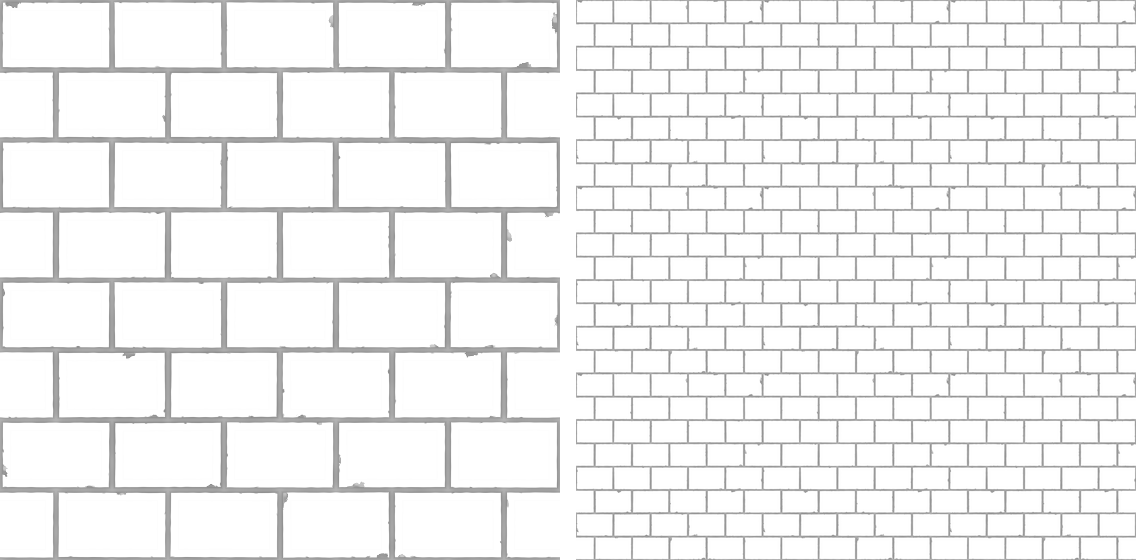
Left: one tile. Right: repeated 3 by 3.
Write a Shadertoy shader that draws this pattern.

```glsl
// White brick wall in running bond with grey mortar joints and chipped brick edges.
#define GRID vec2(5.0, 8.0)              // bricks across, courses down
#define JOINT_HALF vec2(0.0053, 0.0047)  // half widths of upright and level joints
#define EDGE_SOFT 0.0011
#define CHIPS 6                          // chips per brick
#define CHIP_MIN 0.0012
#define CHIP_MAX 0.0095
#define CHIP_RARITY 9.0                  // higher makes large chips rarer
#define BRICK_WHITE 1.0
#define MORTAR_DARK 0.565
#define MORTAR_LIGHT 0.645

vec3 hash3(vec3 p) {
    p = fract(p * vec3(0.1031, 0.1030, 0.0973));
    p += dot(p, p.yxz + 33.33);
    return fract((p.xxy + p.yxx) * p.zyx);
}

// Value noise over the canvas that wraps after freq cells.
float wrapNoise(vec2 uv, float freq) {
    vec2 x = uv * freq, i = floor(x), f = fract(x);
    f = f * f * (3.0 - 2.0 * f);
    vec2 a = mod(i, freq), b = mod(i + 1.0, freq);
    return mix(mix(hash3(vec3(a, 7.0)).x, hash3(vec3(b.x, a.y, 7.0)).x, f.x),
               mix(hash3(vec3(a.x, b.y, 7.0)).x, hash3(vec3(b, 7.0)).x, f.x), f.y);
}

float boxDistance(vec2 p, vec2 halfSize) {
    vec2 d = abs(p) - halfSize;
    return length(max(d, 0.0)) + min(max(d.x, d.y), 0.0);
}

// Signed distance to the nearest broken patch on the rim of one brick.
float chipDistance(vec2 p, vec2 halfSize, vec2 id, float rough) {
    float nearest = 1.0;
    for (int i = 0; i < CHIPS; i++) {
        vec3 place = hash3(vec3(id, float(i) + 11.0));
        vec3 form = hash3(vec3(id.yx, float(i) + 41.0));
        bool level = place.x < 0.64;
        float flip = fract(place.x * 37.0) < 0.5 ? -1.0 : 1.0;
        vec2 q = level ? p : p.yx;
        vec2 size = level ? halfSize : halfSize.yx;

        // x runs along the edge, y runs inward
        vec2 t = vec2(q.x - (place.y * 2.0 - 1.0) * size.x, size.y - flip * q.y);
        t.x += t.y * (form.x - 0.5) * 2.0;
        float depth = mix(CHIP_MIN, CHIP_MAX, pow(place.z, CHIP_RARITY));
        float span = depth * mix(1.1, 2.3, form.y);
        float d = (length(t / vec2(span, depth)) - 1.0 + (rough - 0.5) * 1.1) * depth;
        nearest = min(nearest, d);
    }
    return nearest;
}

// Darker along the sides of a joint, paler in its middle and where joints meet.
float mortarShade(vec2 cell, vec2 uv) {
    vec2 fromJoint = (0.5 - abs(cell - 0.5)) / GRID;
    vec2 middle = 1.0 - fromJoint / JOINT_HALF;
    float ridge = smoothstep(0.0, 0.75, max(middle.x, middle.y));
    float toMeeting = abs(fract(cell.x * 2.0 + 0.5) - 0.5) * 0.5 / GRID.x;
    float meeting = exp(-dot(vec2(toMeeting, fromJoint.y), vec2(toMeeting, fromJoint.y)) / 0.00006);
    float mottle = wrapNoise(uv, 40.0) - 0.5;
    return mix(MORTAR_DARK, MORTAR_LIGHT, ridge) + 0.045 * meeting + 0.035 * mottle;
}

void mainImage(out vec4 fragColor, in vec2 fragCoord) {
    vec2 uv = fragCoord / iResolution.xy;
    float soft = max(EDGE_SOFT, 0.7 / min(iResolution.x, iResolution.y));

    // Running bond: every other course moves by half a brick
    vec2 grid = uv * GRID;
    float course = floor(grid.y);
    grid.x += 0.5 * (1.0 - mod(course, 2.0));
    vec2 cell = fract(grid);
    vec2 id = vec2(mod(floor(grid.x), GRID.x), mod(course, GRID.y));

    // Each brick is slightly uneven in size and skew
    vec3 vary = hash3(vec3(id, 3.0)) - 0.5;
    vec2 p = (cell - 0.5) / GRID;
    p += p.yx * vary.xy * vec2(0.016, 0.008);
    vec2 halfSize = 0.5 / GRID - JOINT_HALF + vary.yz * 0.0012;
    float brick = boxDistance(p, halfSize) + (wrapNoise(uv, 90.0) - 0.5) * 0.0008;

    // Broken edges
    float rough = mix(wrapNoise(uv, 170.0), wrapNoise(uv, 380.0), 0.4);
    float chip = chipDistance(p, halfSize, id, rough);
    float chipped = 1.0 - smoothstep(-soft, soft, chip);
    float covered = 1.0 - smoothstep(-soft, soft, brick);

    // Brick face with a barely visible inner border
    float face = BRICK_WHITE - 0.008 * (1.0 - smoothstep(0.0, 0.002, abs(brick + 0.014)));

    // Chip floor: pale patches and a thin shaded rim
    float patchy = wrapNoise(uv, 110.0);
    float rim = 1.0 - smoothstep(0.0, 0.0016, abs(chip + 0.0008));
    float chipFloor = mix(0.60, 0.80, smoothstep(0.3, 0.9, patchy)) - 0.06 * rim * (1.0 - patchy);

    float shade = mix(mortarShade(cell, uv), mix(face, chipFloor, chipped), covered);
    fragColor = vec4(vec3(shade), 1.0);
}
```
